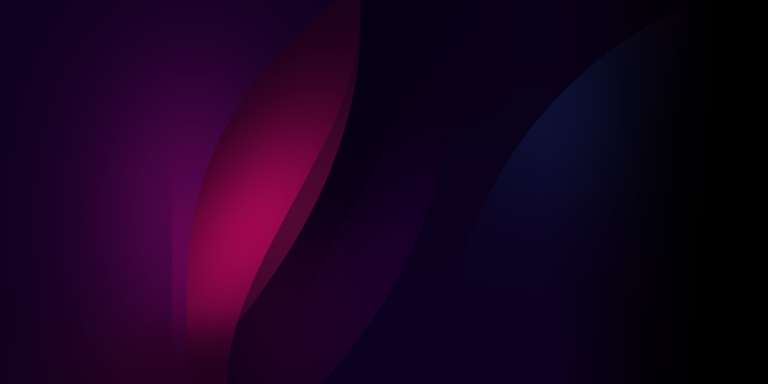
A Shadertoy shader for this background:

```glsl
float glow(vec2 p, vec2 centre, vec2 radius) {
    vec2 q = (p - centre) / radius;
    return exp(-dot(q, q));
}

// Glow whose long axis leans to the right
float leaningGlow(vec2 p, vec2 centre, vec2 radius) {
    p.x -= 0.45 * (p.y - centre.y);
    return glow(p, centre, radius);
}

// Antialiased coverage of the positive side of an edge
float cover(float d) {
    float soft = 1.0 / iResolution.y;
    return smoothstep(-soft, soft, d);
}

void mainImage(out vec4 fragColor, in vec2 fragCoord) {
    vec2 p = fragCoord / iResolution.xy * vec2(2.0, 1.0);
    float low = 1.0 - smoothstep(0.03, 0.22, p.y);

    // Curved boundaries, each giving x for a height
    float leafLeft = 0.486 + 0.68 * pow(max(p.y - 0.2, 0.0), 2.5);
    float leafRight = 0.592 + 0.345 * smoothstep(0.0, 0.95, p.y);
    float bandRight = max(leafRight, 0.94 - 0.515 * pow(max(0.95 - p.y, 0.0), 2.0));
    float veilLeft = 0.681 + 0.514 * p.y;
    float veilRight = 1.175 - 0.54 * pow(max(0.8 - p.y, 0.0), 2.1);

    // Violet haze on the left
    vec3 color = vec3(0.065, 0.003, 0.13);
    color += vec3(0.25, 0.015, 0.16) * glow(p, vec2(0.5, 0.45), vec2(0.27, 0.4));
    color += vec3(0.035, 0.0, -0.02) * glow(p, vec2(0.35, 0.0), vec2(0.3, 0.2));
    float rim = cover(p.x - 0.447 + 0.3 * pow(max(p.y - 0.4, 0.0), 2.0));
    color += vec3(0.09, 0.0, 0.03) * rim * glow(p, vec2(0.5, 0.3), vec2(0.15, 0.18));
    color = mix(color, vec3(0.13, 0.004, 0.12), 0.6 * low * smoothstep(0.2, 0.5, p.x));

    // Crimson leaf
    vec3 leaf = vec3(0.09, 0.003, 0.1);
    leaf += vec3(0.53, 0.025, 0.21) * leaningGlow(p, vec2(0.66, 0.4), vec2(0.22, 0.32));
    leaf = mix(leaf, vec3(0.13, 0.004, 0.12), 0.85 * low);
    color = mix(color, leaf, cover(p.x - leafLeft));

    // Dim band beside the leaf
    vec3 band = vec3(0.06, 0.0, 0.09);
    band += vec3(0.26, 0.03, 0.11) * leaningGlow(p, vec2(0.76, 0.42), vec2(0.25, 0.35));
    band = mix(band, vec3(0.12, 0.004, 0.12), 0.85 * low);
    color = mix(color, band, cover(p.x - leafRight));

    // Shadow with a faint purple veil
    vec3 shade = vec3(0.025, 0.0, 0.075);
    shade += vec3(0.1, 0.005, 0.06) * glow(p, vec2(0.72, 0.18), vec2(0.22, 0.3));
    float veil = 0.7 * smoothstep(-0.1, 0.2, p.x - veilLeft) + 0.3 * cover(p.x - veilLeft);
    shade += vec3(0.065, 0.0, 0.08) * veil * glow(p, vec2(1.03, 0.32), vec2(0.32, 0.38));
    color = mix(color, shade, cover(p.x - bandRight));

    // Indigo night
    vec3 night = mix(vec3(0.05, 0.002, 0.135), vec3(0.035, 0.002, 0.09), p.y);
    float nightEdge = mix(cover(p.x - veilRight),
                          smoothstep(-0.2, 0.2, p.x - veilRight),
                          smoothstep(0.65, 0.85, p.y));
    color = mix(color, night, nightEdge);

    // Large blue disc, brightest along its rim
    float disc = cover(1.077 - distance(p, vec2(2.231, 0.003)));
    float rimLight = glow(p, vec2(1.44, 0.73), vec2(0.32, 0.3));
    color += disc * vec3(0.01, 0.06, 0.1) * rimLight;
    color += disc * vec3(0.035, 0.012, 0.03) * glow(p, vec2(1.76, 0.96), vec2(0.14, 0.12));

    // Falloff to black on the right
    color *= 1.0 - smoothstep(1.4, 1.9, p.x + 0.08 * (0.6 - p.y));
    fragColor = vec4(clamp(color, 0.0, 1.0), 1.0);
}
```
